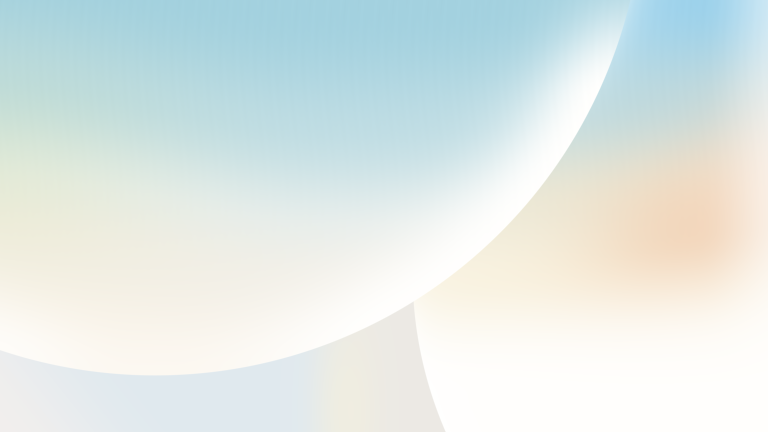
Reproduce this background procedurally as a Shadertoy shader.

```glsl
// Two large frosted discs in soft sky blue, cream and peach over a pale mist.

// Gaussian falloff around a centre, with separate x and y radii
float glow(vec2 p, vec2 centre, vec2 radius) {
    vec2 q = (p - centre) / radius;
    return exp(-dot(q, q));
}

// Pale backdrop: grey blue with a warm vertical band
vec3 mistColor(vec2 p) {
    vec3 color = mix(vec3(0.945, 0.935, 0.93), vec3(0.88, 0.915, 0.935),
                     smoothstep(0.0, 0.4, p.x + 0.8 * p.y));
    color = mix(color, vec3(0.925, 0.915, 0.895), smoothstep(0.68, 0.84, p.x));
    return mix(color, vec3(0.95, 0.94, 0.87), 0.65 * glow(p, vec2(0.80, 0.05), vec2(0.07, 0.2)));
}

// Right disc: blue top, peach heart, white foot
vec3 rightDiscColor(vec2 p, float depth) {
    vec3 color = mix(vec3(1.0), vec3(0.975, 0.95, 0.88), smoothstep(0.08, 0.36, p.y));
    color = mix(color, vec3(0.92, 0.91, 0.84), smoothstep(0.34, 0.57, p.y));
    color = mix(color, vec3(0.74, 0.85, 0.87), smoothstep(0.52, 0.78, p.y));
    color = mix(color, vec3(0.61, 0.82, 0.92), smoothstep(0.74, 1.0, p.y));

    // Peach glow leaning up to the right
    vec2 lean = vec2(p.x - 0.35 * (p.y - 0.47), p.y);
    color = mix(color, vec3(0.95, 0.83, 0.72), 0.9 * glow(lean, vec2(1.62, 0.48), vec2(0.25, 0.19)));
    color = mix(color, vec3(0.97, 0.88, 0.81), 0.7 * glow(p, vec2(1.82, 0.60), vec2(0.17, 0.2)));

    // White light from the right side, the lower corner and the left rim
    float sideLight = 0.6 * smoothstep(1.62, 1.84, p.x);
    float cornerLight = smoothstep(0.42, 0.12, p.y - 0.18 * (p.x - 1.4));
    float rimLight = 0.6 * exp(-depth / 0.05) * smoothstep(0.5, 0.2, p.y);
    color = mix(color, vec3(1.0), sideLight);
    color = mix(color, vec3(1.0, 0.995, 0.985), 0.75 * cornerLight);
    return mix(color, vec3(1.0), rimLight);
}

// Large disc: blue top falling to cream, with a bright lower right rim
vec3 largeDiscColor(vec2 p, float depth) {
    float level = p.y + 0.11 * smoothstep(0.0, 0.7, p.x)
                + 0.008 * sin(7.0 * p.x + 3.0 * p.y) * sin(5.0 * p.y - 2.0 * p.x);
    vec3 color = mix(vec3(0.975, 0.945, 0.90), vec3(0.945, 0.935, 0.905), smoothstep(0.2, 0.5, level));
    color = mix(color, vec3(0.90, 0.93, 0.925), smoothstep(0.45, 0.65, level));
    color = mix(color, vec3(0.76, 0.87, 0.895), smoothstep(0.58, 0.82, level));
    color = mix(color, vec3(0.64, 0.82, 0.875), smoothstep(0.76, 1.08, level));

    // Yellow green tint on the left
    color *= 1.0 - vec3(0.02, 0.015, 0.085) * glow(p, vec2(-0.05, 0.63), vec2(0.45, 0.27));

    // Rim light, weaker at the top and along the bottom
    float strength = smoothstep(1.12, 0.78, p.y) * mix(0.5, 1.0, smoothstep(0.4, 0.9, p.x));
    strength += 0.3 * smoothstep(0.3, 0.0, p.x) * smoothstep(0.5, 0.2, p.y);
    float rim = exp(-pow(depth / 0.14, 2.0));
    return mix(color, vec3(1.0, 0.998, 0.992), rim * strength);
}

void mainImage(out vec4 fragColor, in vec2 fragCoord) {
    // Canvas height is one unit; x is scaled to a 16:9 frame
    vec2 p = fragCoord / iResolution.xy * vec2(16.0 / 9.0, 1.0);
    float soft = 0.75 / iResolution.y;

    // Depth inside each disc, positive toward its centre
    float rightDepth = 0.926 - length(p - vec2(1.881, 0.369));
    float largeDepth = 1.131 - length(p - vec2(0.359, 1.262));

    // The right disc lies between the mist and the large disc
    float rightMask = smoothstep(-soft, soft, rightDepth);
    rightMask = max(rightMask, smoothstep(0.30, 0.32, p.y));
    vec3 color = mix(mistColor(p), rightDiscColor(p, max(rightDepth, 0.0)), rightMask);

    // Faint halo spilling past the upper edge of the large disc
    float halo = exp(-max(-largeDepth, 0.0) / 0.045) * smoothstep(0.6, 1.0, p.y);
    color = mix(color, vec3(0.90, 0.96, 0.98), 0.5 * halo);

    color = mix(color, largeDiscColor(p, max(largeDepth, 0.0)), smoothstep(-soft, soft, largeDepth));

    // Fine brushed grain from layered sines
    float grain = sin(310.0 * p.x + 4.0 * sin(9.0 * p.y)) * sin(83.0 * p.x + 11.0 * p.y);
    color += 0.003 * grain * smoothstep(0.3, 0.9, p.y);

    fragColor = vec4(clamp(color, 0.0, 1.0), 1.0);
}
```
